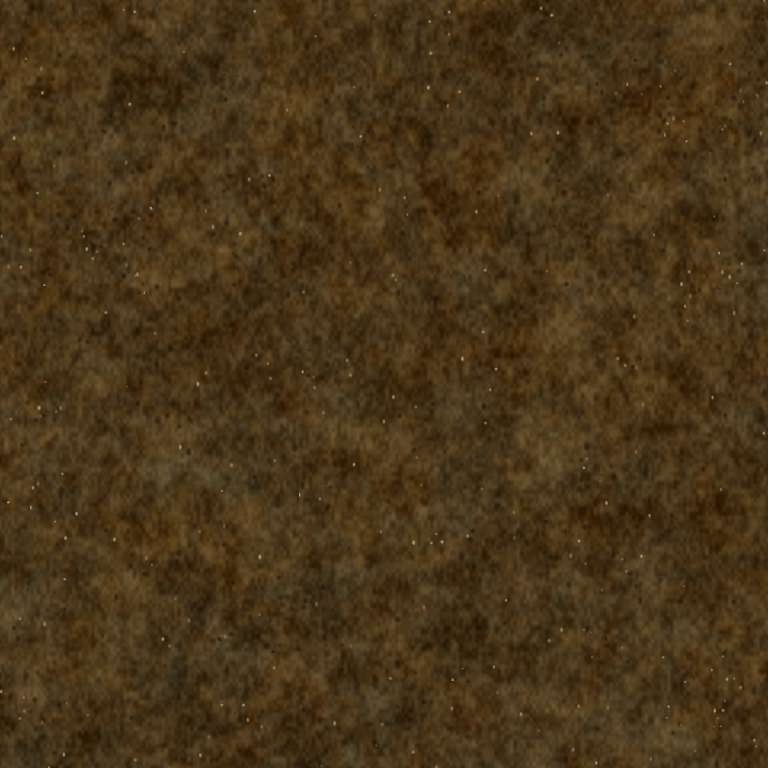
Write a WebGL 2 fragment shader that draws this texture.

```glsl
#version 300 es
precision highp float;
// Dark brown, earthy surface: layered value noise gives mottling and fine
// vertical grain, a second field shifts the hue from rust to olive, and
// soft ochre streaks and tiny clustered glints are scattered over cells.

uniform vec2 u_resolution;
out vec4 outColor;

const vec3 BASE = vec3(0.290, 0.212, 0.099);
const vec3 LIGHT_AXIS = vec3(0.044, 0.041, 0.031);
const vec3 OLIVE_AXIS = vec3(-0.008, 0.003, 0.011);
const vec3 OCHRE = vec3(0.43, 0.31, 0.14);
const vec3 GLINT = vec3(0.72, 0.65, 0.50);
const vec3 PIT = vec3(0.12, 0.075, 0.025);

const float STREAK_CELLS = 6.0;
const float STREAK_CHANCE = 0.42;
const float STREAK_STRENGTH = 0.42;
const float SPECK_CELLS = 84.0;
const float SPECK_RADIUS = 0.0017;
const float NOISE_DEVIATION = 0.214;

float hash(vec2 p) {
    uvec2 q = uvec2(ivec2(floor(p)) + 4096) * uvec2(1597u, 3571u);
    uint h = (q.x ^ (q.y << 7)) * 73244475u;
    h = (h ^ (h >> 15)) * 73244475u;
    h ^= h >> 16;
    return float(h & 65535u) / 65535.0;
}

vec2 hash2(vec2 p) {
    return vec2(hash(p + 131.0), hash(p + 277.0));
}

// Value noise scaled to zero mean and roughly unit deviation
float unitNoise(vec2 p) {
    vec2 i = floor(p), f = fract(p);
    f = f * f * (3.0 - 2.0 * f);
    float low = mix(hash(i), hash(i + vec2(1, 0)), f.x);
    float high = mix(hash(i + vec2(0, 1)), hash(i + vec2(1, 1)), f.x);
    return (mix(low, high, f.y) - 0.5) / NOISE_DEVIATION;
}

mat2 rotation(float a) {
    return mat2(cos(a), sin(a), -sin(a), cos(a));
}

// Mottling from broad patches down to grain, finest layers stretched upright
float mottle(vec2 p) {
    float v = 0.24 * unitNoise(rotation(0.5) * p * 7.0);
    v += 0.40 * unitNoise(rotation(0.9) * p * 22.0 + 40.0);
    v += 0.46 * unitNoise(rotation(0.3) * p * 52.0 + 90.0);
    v += 0.48 * unitNoise(p * vec2(125.0, 95.0) + 150.0);
    v += 0.46 * unitNoise(p * vec2(240.0, 175.0) + 300.0);
    return v;
}

// Soft streaks: level in the upper part, steeply leaning in the lower part
float streaks(vec2 p) {
    vec2 home = floor(p * STREAK_CELLS);
    float cover = 0.0;
    for (int k = 0; k < 9; k++) {
        vec2 cell = home + vec2(k % 3, k / 3) - 1.0;
        if (hash(cell + 511.0) > STREAK_CHANCE) continue;
        vec2 centre = (cell + hash2(cell)) / STREAK_CELLS;
        float upper = step(0.62, centre.y);
        float lean = mix(1.15, 0.0, upper) + 0.35 * (hash(cell + 733.0) - 0.5) * (1.0 - upper);
        vec2 q = rotation(-lean) * (p - centre);
        float halfLength = mix(0.018, 0.048, hash(cell + 877.0));
        float width = mix(0.013, 0.007, upper);
        q.x = max(abs(q.x) - halfLength, 0.0);
        cover = max(cover, 1.0 - smoothstep(0.0, width, length(q)));
    }
    return cover * smoothstep(-1.3, 1.2, unitNoise(p * 60.0 + 600.0));
}

// Scattered dots, denser where the cluster field is high
float specks(vec2 p, float seed, float chance, float radius, float pixel) {
    vec2 home = floor(p * SPECK_CELLS);
    float cover = 0.0;
    for (int k = 0; k < 9; k++) {
        vec2 cell = home + vec2(k % 3, k / 3) - 1.0;
        if (hash(cell + seed) > chance) continue;
        vec2 d = p - (cell + hash2(cell + seed)) / SPECK_CELLS;
        d.y *= mix(0.6, 1.1, hash(cell + seed + 59.0));
        float size = radius * mix(0.6, 1.2, hash(cell + seed + 83.0));
        float dot0 = 1.0 - smoothstep(size * 0.3, size + pixel, length(d));
        cover = max(cover, dot0 * mix(0.3, 1.0, hash(cell + seed + 97.0)));
    }
    return cover;
}

void main() {
    float side = min(u_resolution.x, u_resolution.y);
    vec2 p = gl_FragCoord.xy / side;
    float pixel = 1.0 / side;

    // Tone and hue of the ground
    float olive = 0.55 * unitNoise(p * 13.0 + 700.0) + 0.6 * unitNoise(p * 48.0 + 800.0)
                + 0.4 * unitNoise(p * 130.0 + 900.0) + 0.9 * (0.5 - p.y);
    vec3 color = BASE + LIGHT_AXIS * mottle(p) + OLIVE_AXIS * olive;

    // Ochre streaks keep the grain beneath them
    color = mix(color, OCHRE, STREAK_STRENGTH * streaks(p));

    // Dark pits and bright glints share the same clusters
    float cluster = smoothstep(0.7, 1.9, unitNoise(p * 17.0 + 1000.0));
    float pits = specks(p, 1200.0, 0.05 + 0.30 * cluster, SPECK_RADIUS * 2.2, pixel);
    float glints = specks(p, 1500.0, 0.022 + 0.13 * cluster, SPECK_RADIUS, pixel);
    color = mix(color, PIT, 0.65 * pits);
    color = mix(color, GLINT, 0.85 * glints);

    outColor = vec4(clamp(color, 0.0, 1.0), 1.0);
}
```
